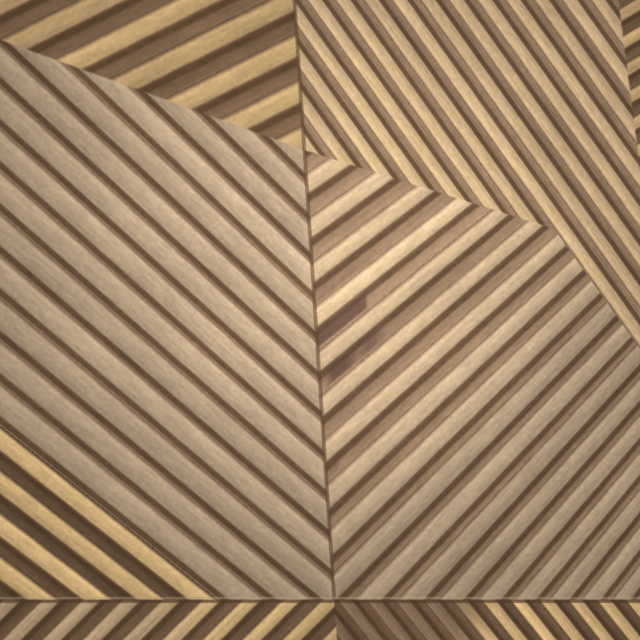
Reproduce this texture procedurally as a three.js fragment shader.

```glsl
// Panels of ribbed wood meeting at mitred seams around an off-centre apex.
// Each panel turns position into a slat count; one shared profile draws the
// lit face, groove and shaded side, with stretched noise for the grain.
varying vec2 vUv;

const vec2 APEX = vec2(0.475, 0.234);
const float BASE_Y = 0.9375;
const vec3 PALE = vec3(0.94, 0.81, 0.64);
const vec3 HONEY = vec3(0.90, 0.75, 0.53);
const vec3 OAK = vec3(0.83, 0.72, 0.59);
const vec3 UMBER = vec3(0.64, 0.52, 0.41);
const vec3 WALNUT = vec3(0.51, 0.40, 0.30);
const vec3 GROOVE = vec3(0.36, 0.26, 0.18);
const vec3 STAIN = vec3(0.38, 0.28, 0.24);

float hash(vec2 p) {
  p = fract(p * vec2(0.1731, 0.2917));
  p += dot(p, p.yx + 31.37);
  return fract(p.x * p.y * 17.31);
}

float noise(vec2 p) {
  vec2 i = floor(p);
  vec2 f = fract(p);
  f = f * f * (3.0 - 2.0 * f);
  return mix(mix(hash(i), hash(i + vec2(1.0, 0.0)), f.x),
             mix(hash(i + vec2(0.0, 1.0)), hash(i + 1.0), f.x), f.y);
}

float band(float d, float width) {
  return 1.0 - smoothstep(width * 0.3, width, abs(d));
}

// k counts slats, along runs down their length, faceShare is the lit part
vec3 slat(float k, float along, float faceShare, vec3 face, vec3 side) {
  float f = fract(k);
  float id = floor(k);
  float tone = 0.95 + 0.09 * hash(vec2(id + 40.0, 7.0));
  float grain = noise(vec2(along * 28.0 + id * 5.3, k * 11.0 + 60.0));
  float fibre = noise(vec2(along * 95.0, k * 20.0 + 90.0));
  float lit = smoothstep(0.0, 0.15, f) * (1.0 - smoothstep(faceShare - 0.10, faceShare + 0.05, f));
  vec3 lip = face * (1.05 - 0.23 * f / faceShare);
  float depth = smoothstep(faceShare, 1.0, f);
  vec3 col = mix(mix(side * 0.88, side, depth), lip, lit);
  col = mix(col, GROOVE, 0.68 * band(f - faceShare - 0.04, 0.15));
  return col * tone * (0.93 + 0.09 * grain + 0.05 * fibre);
}

// Broad slats rising to the right, upper left
vec3 upperLeft(vec2 p) {
  float k = (p.y + 0.5 * p.x) / 0.0742 - 0.8;
  return slat(k, p.x - 0.5 * p.y, 0.58, HONEY, WALNUT * 1.08);
}

// Slats fanning down to the seam; the lowest are open and honey toned
vec3 lowerLeft(vec2 p, float d) {
  float h = (p.y - 1.15 * d) / (1.0 - 0.28 * d);
  float k = h / 0.0619 + 0.38;
  float open = step(18.0, floor(k));
  vec3 face = mix(OAK, HONEY * 1.12, open);
  return slat(k, p.x + p.y, mix(0.83, 0.64, open), face, mix(UMBER, WALNUT * 0.9, open));
}

// Fanned slats rising from the seam, with dark stains in the recesses
vec3 lowerRight(vec2 p, float d) {
  float h = (p.y + 0.52 * d) / (1.0 - 0.46 * d);
  float k = h / 0.0695 + 0.12;
  float far = smoothstep(0.60, 0.95, h);
  vec3 col = slat(k, p.x - p.y, mix(0.54, 0.70, far), mix(PALE, OAK, far), mix(UMBER * 1.08, UMBER, far));
  float patchy = smoothstep(0.25, 0.50, noise(vec2(d * 32.0 + 11.0, floor(k) * 3.7)));
  float recess = smoothstep(0.50, 0.62, fract(k)) * (1.0 - smoothstep(0.88, 1.0, fract(k)));
  float zone = band(h - 0.60, 0.17) * (1.0 - smoothstep(0.07, 0.12, d));
  return mix(col, STAIN, 0.75 * patchy * recess * zone);
}

// Fine steep slats, upper right
vec3 upperRight(vec2 p) {
  float k = (p.x - p.y / 1.4) / 0.0443 + 0.2;
  return slat(k, p.y + 0.7 * p.x, 0.62, mix(HONEY, PALE, 0.6), UMBER);
}

// Return panel on the right edge
vec3 edgePanel(vec2 p) {
  return slat((p.y + 0.6 * p.x) / 0.0456, p.x, 0.56, HONEY, WALNUT);
}

// Strip along the foot, mirrored about the seam
vec3 footStrip(vec2 p, float d) {
  float warmLeft = 0.35 + 0.65 * smoothstep(0.20, 0.34, p.x);
  vec3 left = slat((p.x + p.y) / 0.0625, p.y, 0.58, mix(OAK, HONEY * 1.1, warmLeft), WALNUT);
  float warmRight = smoothstep(0.70, 0.78, p.x);
  vec3 right = slat((p.x - 0.8 * p.y) / 0.045, p.y, 0.60, mix(UMBER, HONEY * 1.15, warmRight), WALNUT);
  return mix(left, right, smoothstep(-0.002, 0.002, d));
}

void main() {
  vec2 p = vec2(vUv.x, 1.0 - vUv.y); // y measured from the top edge
  float aa = 0.0025;

  // Signed distances to the panel borders
  float seam = p.x - 0.460 - 0.0665 * p.y;
  float dx = p.x - APEX.x;
  float leftMitre = (p.y - APEX.y - 0.362 * dx) * 0.94;
  float rightMitre = p.y - APEX.y - 0.317 * dx - 1.08 * max(0.0, p.x - 0.866);
  float edge = p.x - 0.966 - 0.13 * p.y;
  float foot = p.y - BASE_Y;

  // Assemble the panels
  vec3 left = mix(upperLeft(p), lowerLeft(p, seam), smoothstep(-aa, aa, leftMitre));
  vec3 top = mix(upperRight(p), edgePanel(p), smoothstep(-aa, aa, edge));
  vec3 right = mix(top, lowerRight(p, seam), smoothstep(-aa, aa, rightMitre));
  vec3 col = mix(left, right, smoothstep(-aa, aa, seam));
  col = mix(col, GROOVE, 0.55 * band(seam, 0.0045));
  col = mix(col, footStrip(p, seam), smoothstep(-aa, aa, foot));
  col = mix(col, OAK, 0.40 * band(foot + 0.003, 0.003));
  col = mix(col, GROOVE, 0.65 * band(foot - 0.002, 0.004));

  // Soft pool of light, blotches and fine speckle
  vec2 r = (p - vec2(0.53, 0.38)) * vec2(1.0, 1.1);
  col *= mix(0.79, 1.06, exp(-4.5 * dot(r, r)));
  col *= 0.97 + 0.06 * noise(p * 9.0 + 3.0);
  col *= 0.97 + 0.06 * noise(p * 210.0);
  gl_FragColor = vec4(clamp(col, 0.0, 1.0), 1.0);
}
```
